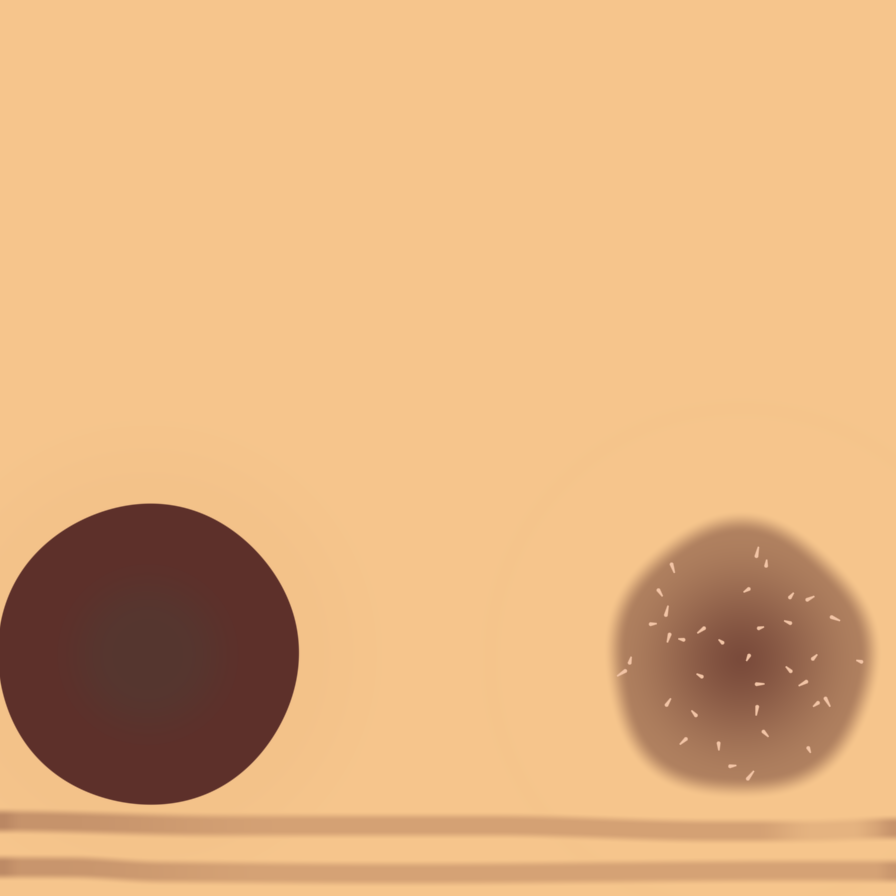
This background is drawn by a Shadertoy shader. Its source:

```glsl
#define BACKDROP vec3(0.965, 0.774, 0.550)
#define DISC_CENTER vec2(0.165, 0.2695)
#define DISC_RADIUS 0.168
#define PUFF_CENTER vec2(0.827, 0.264)
#define PUFF_RADIUS 0.146
#define PUFF_BLUR 0.013
#define SEED_COUNT 36
#define SEED_LENGTH 0.0046
#define SEED_WIDTH 0.0021
#define BAND_HALF_WIDTH 0.0125

const vec3 DISC_RIM = vec3(0.365, 0.188, 0.165);
const vec3 DISC_CORE = vec3(0.335, 0.212, 0.185);
const vec3 PUFF_RIM = vec3(0.690, 0.505, 0.375);
const vec3 PUFF_CORE = vec3(0.470, 0.285, 0.225);
const vec3 SEED_COLOR = vec3(0.950, 0.770, 0.650);
const vec3 BAND_COLOR = vec3(0.830, 0.630, 0.455);
const vec3 BAND_SHADE = vec3(0.730, 0.530, 0.390);

vec3 hash3(float n) {
    vec3 p = fract(vec3(n) * vec3(0.1031, 0.1030, 0.0973));
    p += dot(p, p.yzx + 33.33);
    return fract((p.xxy + p.yzz) * p.zyx);
}

// Soft horizontal stroke around a height, shaded towards the ends
vec3 addBand(vec3 color, vec2 p, float height, float strength) {
    float cover = 1.0 - smoothstep(0.45, 1.3, abs(p.y - height) / BAND_HALF_WIDTH);
    float leftShade = 0.55 * (1.0 - smoothstep(0.05, 0.32, p.x));
    float endShade = 0.5 * (1.0 - smoothstep(0.0, 0.025, min(p.x, 1.0 - p.x)));
    vec3 tint = mix(BAND_COLOR, BAND_SHADE, min(leftShade + endShade, 1.0));
    return mix(color, tint, cover * strength);
}

// Tapered capsule at the origin, lying along a direction
float seedDistance(vec2 p, vec2 dir, float halfLength) {
    float along = clamp(dot(p, dir), -halfLength, halfLength);
    float taper = mix(0.45, 1.0, 0.5 + 0.5 * along / halfLength);
    return length(p - dir * along) - SEED_WIDTH * taper;
}

// Coverage of all seeds scattered over the puff
float seedCover(vec2 p, float pixel) {
    float cover = 0.0;
    for (int i = 0; i < SEED_COUNT; i++) {
        vec3 rnd = hash3(float(i) + 7.0);
        float turn = 2.399963 * float(i) + rnd.x;
        float reach = 0.92 * PUFF_RADIUS * sqrt((float(i) + rnd.y) / float(SEED_COUNT));
        vec2 spot = reach * vec2(cos(turn), sin(turn));
        float tilt = 6.2832 * rnd.z;
        float halfLength = SEED_LENGTH * mix(0.5, 1.1, rnd.x);
        float d = seedDistance(p - spot, vec2(cos(tilt), sin(tilt)), halfLength);
        cover = max(cover, 1.0 - smoothstep(-pixel, pixel, d));
    }
    return cover;
}

void mainImage(out vec4 fragColor, in vec2 fragCoord) {
    vec2 p = fragCoord / iResolution.xy;
    float pixel = 1.0 / min(iResolution.x, iResolution.y);
    vec2 toDisc = p - DISC_CENTER;
    vec2 toPuff = p - PUFF_CENTER;
    float discDist = length(toDisc);
    float puffDist = length(toPuff);

    // Backdrop with faint halos
    vec3 color = BACKDROP;
    color -= vec3(0.014, 0.016, 0.014) * (1.0 - smoothstep(0.15, 0.30, discDist));
    color -= 0.004 * smoothstep(0.025, 0.0, abs(puffDist - 0.28));

    // Two wavering bands
    float upper = 0.0785 - 0.006 * smoothstep(0.55, 0.80, p.x)
        + 0.005 * (1.0 - smoothstep(0.0, 0.25, p.x))
        + 0.003 * smoothstep(0.9, 1.0, p.x);
    float lower = 0.0265 + 0.0015 * cos(7.0 * p.x)
        + 0.004 * (1.0 - smoothstep(0.08, 0.18, p.x));
    float upperFade = 1.0 - 0.5 * smoothstep(0.84, 0.91, p.x) * (1.0 - smoothstep(0.95, 0.99, p.x));
    color = addBand(color, p, upper, upperFade);
    color = addBand(color, p, lower, 0.95);

    // Dark disc
    float discAngle = atan(toDisc.y, toDisc.x);
    float discEdge = DISC_RADIUS + 0.0008 * sin(5.0 * discAngle + 1.0);
    vec3 discColor = mix(DISC_CORE, DISC_RIM, smoothstep(0.035, 0.115, discDist));
    color = mix(color, discColor, 1.0 - smoothstep(-pixel, pixel, discDist - discEdge));

    // Blurred puff with an uneven outline
    float puffAngle = atan(toPuff.y, toPuff.x);
    float puffEdge = PUFF_RADIUS + 0.003 * sin(5.0 * puffAngle + 0.3)
        + 0.0025 * sin(3.0 * puffAngle + 2.6) - 0.003 * cos(2.0 * puffAngle);
    vec3 puffColor = mix(PUFF_CORE, PUFF_RIM, smoothstep(0.0, 1.0, 0.1 + 0.88 * puffDist / PUFF_RADIUS));
    float puffCover = 1.0 - smoothstep(-PUFF_BLUR, PUFF_BLUR, puffDist - puffEdge);
    color = mix(color, puffColor, puffCover);

    // Seeds
    color = mix(color, SEED_COLOR, seedCover(toPuff, pixel));

    fragColor = vec4(color, 1.0);
}
```
